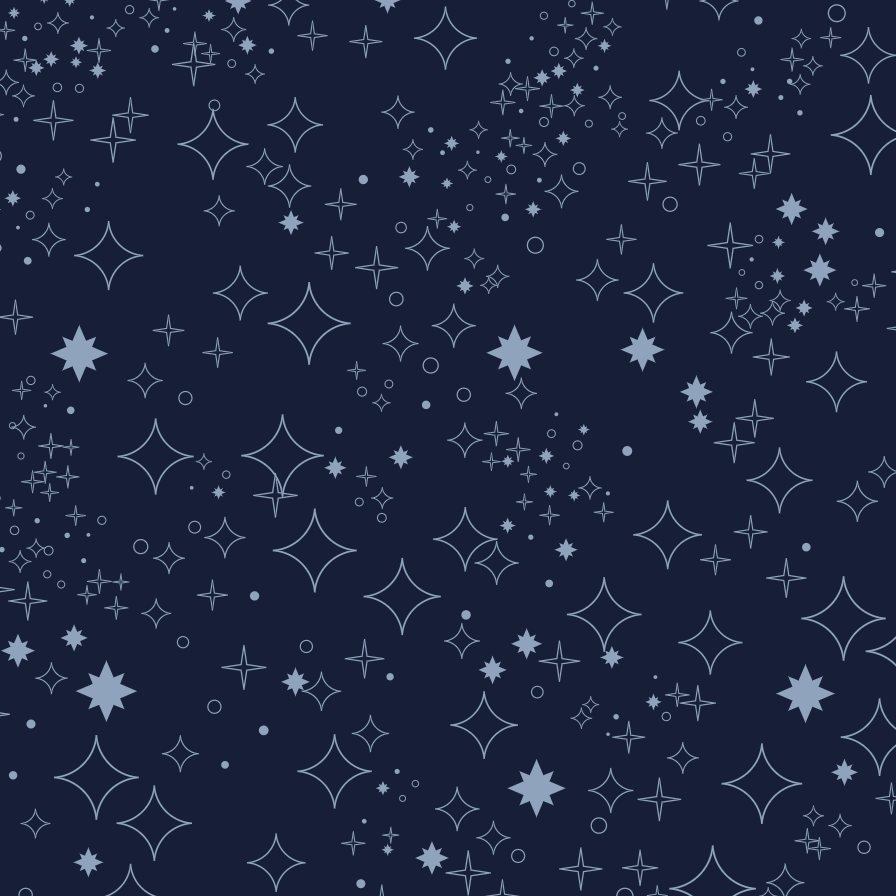
Give the GLSL for this pattern, as a Shadertoy shader.

```glsl
// Night sky of outlined sparkles, crosses, rings, dots and solid eight-point stars.

vec3 hash3(vec2 p) {
    vec3 q = fract(p.xyx * vec3(0.1031, 0.1030, 0.0973));
    q += dot(q, q.yxz + 33.33);
    return fract((q.xxy + q.yzz) * q.zyx);
}

vec2 gradientAt(vec2 cell) {
    float angle = 6.2832 * hash3(cell + 41.0).x;
    return vec2(cos(angle), sin(angle));
}

float gradientNoise(vec2 p) {
    vec2 i = floor(p), f = p - i, u = f * f * (3.0 - 2.0 * f), e = vec2(1, 0);
    return mix(mix(dot(gradientAt(i), f), dot(gradientAt(i + e), f - e), u.x),
               mix(dot(gradientAt(i + e.yx), f - e.yx), dot(gradientAt(i + 1.0), f - 1.0), u.x), u.y);
}

// Four tips joined by inward circular arcs, unit radius
float sparkleDistance(vec2 p) {
    p = abs(p);
    float bend = 1.1;
    float arc = length(vec2(bend - 1.0, bend)) - length(p - bend);
    return max(arc, max(p.x, p.y) - 1.0);
}

// Four tips joined by straight edges, unit radius
float crossDistance(vec2 p, float waist) {
    p = abs(p);
    if (p.y > p.x) p = p.yx;
    float edge = dot(p - vec2(1, 0), normalize(vec2(waist, 1.0 - waist)));
    return max(edge, p.x - 1.0);
}

// Two crosses, the diagonal one a little shorter
float eightPointDistance(vec2 p) {
    vec2 diagonal = vec2(p.x + p.y, p.y - p.x) * 0.7071;
    return min(crossDistance(p, 0.3), 0.83 * crossDistance(diagonal / 0.83, 0.3));
}

float fill(float d, float pixel) {
    return clamp(0.5 - d / pixel, 0.0, 1.0);
}

float outline(float d, float halfWidth, float pixel) {
    return fill(d - halfWidth, pixel) - fill(d + halfWidth, pixel);
}

// Coarse cells hold one large star or break into four smaller cells
bool holdsLarge(vec2 cell) {
    return hash3(cell + 70.0).z < 0.42;
}

// Middle cells break up again inside noisy clusters
bool isCluster(vec2 cell) {
    return gradientNoise(cell * 0.3 + 5.3) + 0.3 * (hash3(cell + 23.0).y - 0.5) > 0.14;
}

bool isOccupied(vec2 cell, int level) {
    if (level == 0) return holdsLarge(cell);
    if (level == 1) return !holdsLarge(floor(cell / 2.0)) && !isCluster(cell);
    return !holdsLarge(floor(cell / 4.0)) && isCluster(floor(cell / 2.0));
}

float drawItem(vec2 p, float size, float kind, int level, float pixel) {
    float stroke = 0.0004 + 0.013 * size;
    if (level == 0) kind = kind < 0.76 ? 0.0 : 0.5;
    if (kind < 0.22) return outline(size * sparkleDistance(p / size), stroke, pixel);
    if (kind < 0.48) return outline(size * crossDistance(p / size, 0.13), stroke, pixel);
    if (kind < 0.63) {
        float radius = 0.75 * size;
        return fill(radius * eightPointDistance(p / radius), pixel);
    }
    if (kind < 0.82) return outline(length(p) - 0.37 * size, stroke, pixel);
    return fill(length(p) - 0.23 * size, pixel);
}

void mainImage(out vec4 fragColor, in vec2 fragCoord) {
    float pixel = 1.0 / iResolution.y;
    vec2 uv = fragCoord * pixel;
    mat2 tilt = mat2(0.899, 0.438, -0.438, 0.899);
    float ink = 0.0;

    // Three nested, tilted grids with jittered items that stay upright
    for (int level = 0; level < 3; level++) {
        float cells = 9.0 * exp2(float(level));
        vec2 p = tilt * (uv + 1.0) * cells;
        for (int k = 0; k < 9; k++) {
            vec2 cell = floor(p) + vec2(k % 3 - 1, k / 3 - 1);
            if (!isOccupied(cell, level)) continue;
            vec3 rnd = hash3(cell + 131.0 * float(level));
            vec2 offset = (p - cell - 0.5 - 0.6 * (rnd.xy - 0.5)) * tilt / cells;
            vec3 look = hash3(cell + 57.0 + 89.0 * float(level));
            float size = 0.039 * exp2(-0.9 * float(level)) * mix(0.75, 1.22, look.x);
            ink = max(ink, drawItem(offset, size, rnd.z, level, pixel));
        }
    }

    vec3 night = vec3(0.09, 0.12, 0.22), starBlue = vec3(0.56, 0.64, 0.74);
    fragColor = vec4(mix(night, starBlue, ink), 1.0);
}
```
